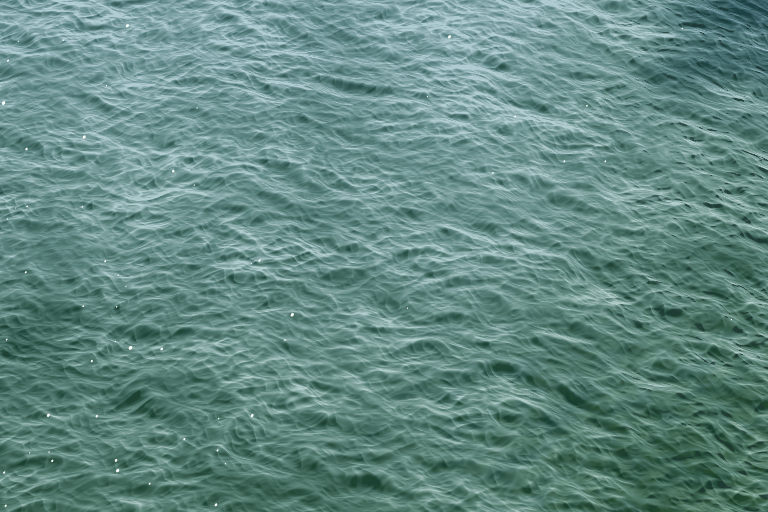
Give the GLSL for this texture, as a Shadertoy shader.

```glsl
// Rippled green sea seen from above, paler and bluer with distance.
// Folded gradient noise gives broken, sharp-crested wavelets; their slope picks
// the water tone. Seabed stones, dark reflections and sun glints go on top.

#define OCTAVES 5
#define FIRST_FREQ 12.5
#define FREQ_GROWTH 1.64
#define CREST_STRETCH 0.45
#define CREST_TILT 0.17
#define TILT_SPREAD 0.32
#define DRAG 0.32
#define CONTRAST 0.175
#define CREST_LIGHT 0.17
#define STONE_SCALE 24.0
#define GLINT_CELLS 46.0
#define GLINT_SHARE 0.12

const vec3 DEEP_GREEN = vec3(0.155, 0.305, 0.265);
const vec3 MID_TEAL   = vec3(0.370, 0.530, 0.510);
const vec3 SKY_SHEEN  = vec3(0.650, 0.765, 0.768);
const vec3 DARK_REFLECTION = vec3(0.120, 0.215, 0.205);
const vec3 SUN_WHITE  = vec3(0.97, 0.99, 0.97);

vec2 hash2(vec2 cell) {
    vec2 k = vec2(dot(cell, vec2(127.1, 311.7)), dot(cell, vec2(269.5, 183.3)));
    return fract(sin(k) * 43758.547);
}

float cornerRamp(vec2 cell, vec2 offset) {
    float angle = 6.2832 * hash2(cell).x;
    return dot(vec2(cos(angle), sin(angle)), offset);
}

float gradientNoise(vec2 p) {
    vec2 c = floor(p), f = p - c, e = vec2(0.0, 1.0);
    vec2 s = f * f * f * (f * (f * 6.0 - 15.0) + 10.0);
    return mix(mix(cornerRamp(c, f), cornerRamp(c + e.yx, f - e.yx), s.x),
               mix(cornerRamp(c + e, f - e), cornerRamp(c + 1.0, f - 1.0), s.x), s.y);
}

// Noise folded at zero: rounded troughs and sharp crests.
float foldedHeight(float n) {
    return 0.35 * n - sqrt(n * n + 0.0025);
}

// Returns slope of all wavelets, slope of the short ones, and crest lines.
vec3 wavelets(vec2 p) {
    vec3 result = vec3(0.0);
    float freq = FIRST_FREQ;
    const float STEP = 0.1;
    for (int i = 0; i < OCTAVES; i++) {
        float n = float(i);
        float angle = CREST_TILT + TILT_SPREAD * sin(n * 2.4 + 0.6);
        vec2 up = vec2(sin(angle), cos(angle));
        vec2 r = vec2(dot(p, vec2(up.y, -up.x)) * CREST_STRETCH, dot(p, up)) * freq;
        r += 17.3 * n;
        float here = gradientNoise(r);
        float height = foldedHeight(here);
        float ahead = foldedHeight(gradientNoise(r + vec2(0.0, STEP)));
        float rise = (ahead - height) / STEP;
        float weight = 0.95 - 0.11 * abs(n - 1.4) - 0.05 * n;
        result.x += weight * rise;
        result.y += weight * rise * step(1.5, n);
        result.z += weight * exp(-110.0 * here * here) * step(0.5, n) * step(n, 3.5);
        p -= vec2(0.5, 1.0) * DRAG * height / freq;
        freq *= FREQ_GROWTH;
    }
    return result;
}

// Cellular noise: distance to the nearest stone centre.
float stones(vec2 p) {
    vec2 cell = floor(p);
    float nearest = 2.0;
    for (int y = -1; y <= 1; y++)
        for (int x = -1; x <= 1; x++) {
            vec2 c = cell + vec2(x, y);
            nearest = min(nearest, length(c + hash2(c) - p));
        }
    return nearest;
}

// One slanted sparkle in a few of the grid cells.
float glints(vec2 p, float share) {
    vec2 g = p * GLINT_CELLS, cell = floor(g);
    vec2 rnd = hash2(cell), size = hash2(cell + 57.0);
    vec2 d = g - cell - mix(vec2(0.25), vec2(0.75), size.yx);
    d = vec2(d.x - 0.5 * d.y, d.y * 0.8 + 0.3 * d.x);
    float radius = mix(0.04, 0.15, size.x * size.x);
    float soft = GLINT_CELLS / iResolution.y;
    float spot = 1.0 - smoothstep(radius - 0.5 * soft, radius + 0.7 * soft, length(d));
    return spot * step(rnd.x, share);
}

void mainImage(out vec4 fragColor, in vec2 fragCoord) {
    vec2 p = fragCoord / iResolution.y;
    float aspect = iResolution.x / iResolution.y;
    float u = p.x / aspect;

    // Waves, shrinking with distance and tilting more to the right
    vec2 q = vec2(p.x - 0.5 * aspect, p.y) * (1.0 + 0.35 * p.y);
    q.y += 0.12 * q.x * q.x;
    q += 0.008 * sin(q.yx * vec2(17.0, 11.0) + vec2(0.4, 2.1));
    vec3 wave = wavelets(q);
    float broad = gradientNoise(p * vec2(2.5, 4.0) + 2.0);
    float gusts = gradientNoise(p * vec2(5.0, 11.0) + 9.0) * 1.4;

    // Broad light: pale far water, dark near right
    float right = smoothstep(0.55, 1.0, u);
    float tone = 0.32 + 0.38 * p.y - 0.15 * right * (1.0 - 0.6 * p.y);
    tone += 0.07 * exp(-8.0 * (u - 0.55) * (u - 0.55)) + 0.16 * broad + 0.15 * gusts;
    tone -= CONTRAST * wave.x * (1.0 + 0.3 * gusts);
    tone += CREST_LIGHT * (wave.z - 0.6) * (0.8 + 0.8 * gusts);

    // Weedy shadow at the left edge, dark water in the far corner
    vec2 weed = (p - vec2(0.05, 0.34)) / vec2(0.13, 0.07);
    float corner = 1.0 - smoothstep(0.02, 0.3, length(vec2(aspect, 1.0) - p) + 0.1 * gusts);
    tone -= 0.22 * exp(-dot(weed, weed)) + 0.5 * corner;

    tone = clamp(tone, -0.1, 1.08);
    vec3 color = mix(DEEP_GREEN, MID_TEAL, min(tone * 2.0, 1.0));
    color = mix(color, SKY_SHEEN, max(tone * 2.0 - 1.0, 0.0));
    color.b += 0.05 * (p.y - 0.5) - 0.02 * right + 0.05 * corner;

    // Seabed stones showing through the near water
    float bed = stones(p * vec2(0.8, 1.2) * STONE_SCALE + 0.25 * wave.x);
    float clear = smoothstep(0.3, 0.8, u) * (1.0 - smoothstep(0.1, 0.65, p.y));
    color += clear * (0.45 - bed) * vec3(0.08, 0.075, 0.02) * (1.0 - 0.5 * tone);

    // Dark reflections on the right
    float streak = smoothstep(0.9, 1.4, wave.y + 0.4 * gusts) * smoothstep(0.72, 0.95, u);
    color = mix(color, DARK_REFLECTION, 0.75 * streak);

    // Sun glints, thickest at the left
    float share = GLINT_SHARE * (1.0 - smoothstep(0.02, 0.38, u)) * (0.6 + gusts);
    share *= 1.0 - smoothstep(0.55, 0.9, p.y);
    color = mix(color, SUN_WHITE, glints(p, share + 0.002 * (1.0 - right)));

    fragColor = vec4(color, 1.0);
}
```
